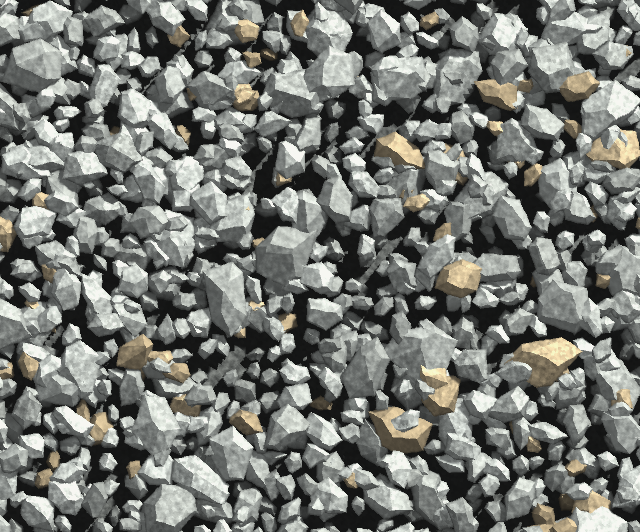
This texture is drawn by a Shadertoy shader. Its source:

```glsl
const float TAU = 6.2831853;
const vec3 SUN = vec3(0.45, 0.55, 0.70);
const vec3 GREY = vec3(0.965, 1.0, 0.985);
const vec3 OCHRE = vec3(1.0, 0.91, 0.74);

struct Surface {
    float height;
    vec2 slope;
    float rim;
    vec3 id;
};

vec3 hash3(vec2 p) {
    vec3 q = fract(p.xyx * vec3(0.1031, 0.1030, 0.0973));
    q += dot(q, q.yxz + 33.33);
    return fract((q.xxy + q.yzz) * q.zyx);
}

mat2 turn(float a) {
    return mat2(cos(a), sin(a), -sin(a), cos(a));
}

float layeredSines(vec2 p) {
    float sum = 0.0, amp = 0.5;
    for (int i = 0; i < 4; i++) {
        sum += amp * sin(p.x + 1.7 * sin(p.y)) * sin(p.y + 1.3);
        p = turn(1.1) * p * 1.9 + 2.3;
        amp *= 0.6;
    }
    return sum;
}

// Random value of the nearest grain, and distance to its centre
vec2 cellular(vec2 p) {
    vec2 cell = floor(p), best = vec2(0.0, 9.0);
    for (int y = -1; y <= 1; y++)
    for (int x = -1; x <= 1; x++) {
        vec2 c = cell + vec2(x, y);
        vec3 r = hash3(c + 211.0);
        float d = length(c + r.xy - p);
        if (d < best.y) best = vec2(r.z, d);
    }
    return best;
}

// Convex chipped stone: a tilted top cut by six sloping sides
void addStone(inout Surface s, vec2 p, float radius, float base, vec3 rnd) {
    mat2 spin = turn(rnd.x * TAU);
    vec2 stretch = vec2(1.0, mix(1.1, 1.75, rnd.y));
    vec2 q = spin * p / radius * stretch;
    if (dot(q, q) > 1.8) return;

    vec2 grad = (fract(rnd.zy * vec2(17.0, 31.0)) - 0.5) * 0.9;
    float top = 0.55 + dot(q, grad), rim = 9.0;
    for (int i = 0; i < 6; i++) {
        float k = float(i);
        vec2 r = fract(rnd.zx * vec2(37.3, 71.9) * (k + 1.0) + rnd.y * 13.0);
        float a = (k + 0.6 * r.x) * TAU / 6.0;
        vec2 dir = vec2(cos(a), sin(a));
        float gap = 0.6 + 0.3 * r.y - dot(q, dir);
        float steep = mix(0.45, 2.2, fract(r.x * 7.0 + r.y * 5.0));
        float side = 0.12 + gap * steep;
        rim = min(rim, gap);
        if (side < top) { top = side; grad = -dir * steep; }
    }
    float z = base + radius * top;
    if (rim > 0.0 && z > s.height)
        s = Surface(z, (grad * stretch) * spin, rim * radius, rnd);
}

void addLayer(inout Surface s, vec2 p, float size, float share, float low, float seed) {
    vec2 cell = floor(p / size);
    for (int y = -1; y <= 1; y++)
    for (int x = -1; x <= 1; x++) {
        vec2 c = cell + vec2(x, y);
        vec3 a = hash3(c + seed), b = hash3(c + seed + 57.0);
        if (b.z > share) continue;
        vec2 centre = (c + 0.1 + 0.8 * a.xy) * size;
        addStone(s, p - centre, size * mix(0.5, 0.74, b.x), low + 0.06 * b.y,
                 hash3(c + seed + 119.0));
    }
}

Surface heap(vec2 p) {
    p += 0.0016 * vec2(layeredSines(p * 90.0), layeredSines(p.yx * 90.0 + 4.0));
    Surface s = Surface(-0.03, vec2(0.0), 0.0, vec3(0.5));
    addLayer(s, p, 0.108, 0.55, -0.008, 20.0);
    addLayer(s, p, 0.070, 0.80, 0.0, 340.0);
    addLayer(s, p, 0.042, 1.00, -0.008, 670.0);
    return s;
}

float sunlight(vec2 p, float z) {
    float lit = 1.0;
    for (int i = 1; i <= 5; i++) {
        float k = float(i), rise = 0.006 * k + 0.0015 * k * k;
        float over = heap(p + SUN.xy / SUN.z * rise).height - z - rise;
        lit = min(lit, 1.0 - smoothstep(0.0, 0.007, over));
    }
    return lit;
}

vec3 gravel(vec2 p) {
    Surface s = heap(p);
    vec2 grain = cellular(p * 170.0);
    float mottle = layeredSines(p * 130.0 + s.id.xy * 40.0);

    // Rough facets under sun and skylight
    vec2 rough = 0.28 * vec2(mottle, layeredSines(p.yx * 160.0 + 7.0));
    vec3 n = normalize(vec3(rough - s.slope, 1.0));
    float sun = pow(max(dot(n, normalize(SUN)), 0.0), 1.5) * sunlight(p, s.height);
    float open = mix(0.3, 1.0, smoothstep(-0.025, 0.045, s.height));
    open *= mix(0.72, 1.0, smoothstep(0.0, 0.005, s.rim));
    float light = open * (0.40 + 0.06 * n.y) + 0.58 * sun;

    // Mineral tint and speckle
    float speckle = mix(0.06, 0.26, fract(s.id.z * 9.0));
    float albedo = mix(0.84, 1.1, fract(s.id.x * 23.0));
    albedo *= 1.0 + speckle * (grain.x - 0.5) + 0.07 * mottle;
    vec3 tint = mix(GREY, OCHRE, step(0.94, fract(s.id.y * 41.0)));
    tint *= mix(vec3(1.0), vec3(1.01, 1.0, 0.975), sun);
    return min(tint * albedo * light, vec3(0.97, 0.97, 0.95));
}

void mainImage(out vec4 fragColor, in vec2 fragCoord) {
    vec3 color = vec3(0.0);
    for (int i = 0; i < 2; i++) {
        vec2 shift = vec2(0.25, -0.25) * (float(i) * 2.0 - 1.0);
        color += 0.5 * gravel((fragCoord + shift) / iResolution.y + 3.0);
    }
    fragColor = vec4(color, 1.0);
}
```
